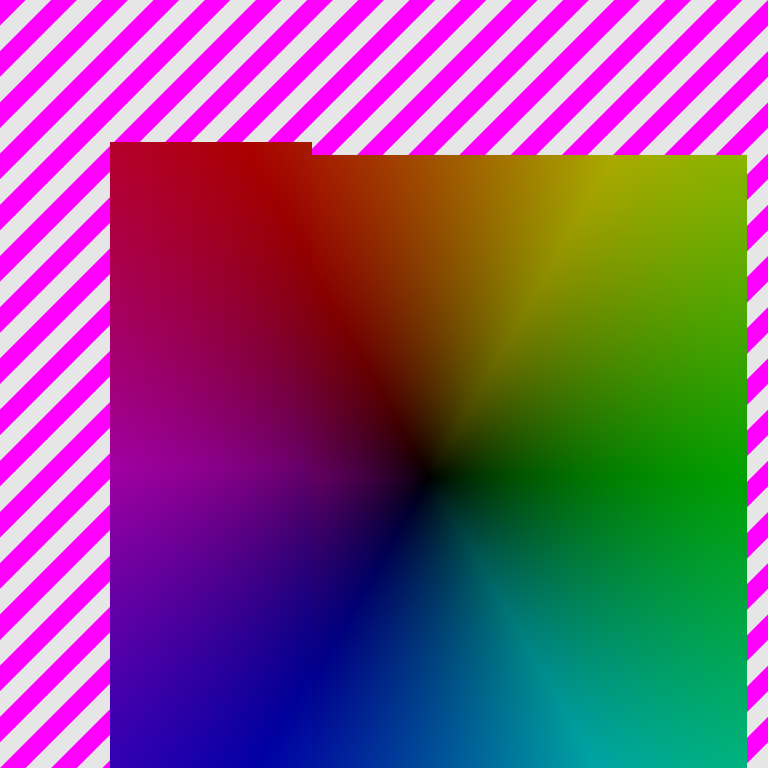
Give the GLSL for this background, as a WebGL 1 fragment shader.

```glsl
precision highp float;
// Two abutting panels showing a dark-centred hue wheel over diagonal stripes.
// Hue follows the angle about a centre, brightness follows r / (r + falloff);
// the left panel is raised a little, so its wheel is out of step with the right.

uniform vec2 u_resolution;

const float TAU = 6.283185;
const vec3 MAGENTA = vec3(1.0, 0.0, 1.0);
const vec3 PALE_GREY = vec3(0.9);
const float STRIPE_COUNT = 15.0;
const float FALLOFF = 0.242;

// Panel edges; both panels run off the bottom of the canvas.
const float LEFT_EDGE = 0.1432;
const float SEAM = 0.4063;
const float RIGHT_EDGE = 0.9727;
const float LEFT_TOP = 0.8151;
const float RIGHT_TOP = 0.7982;
const vec2 LEFT_CENTRE = vec2(0.5595, 0.3919);
const vec2 RIGHT_CENTRE = vec2(0.5595, 0.3789);

// Soft step, one pixel wide
float edge(float distanceInside, float pixel) {
  return clamp(distanceInside / pixel + 0.5, 0.0, 1.0);
}

// Fully saturated colour for a hue in turns
vec3 hueColor(float hue) {
  vec3 sector = mod(hue * 6.0 + vec3(0.0, 4.0, 2.0), 6.0);
  return clamp(abs(sector - 3.0) - 1.0, 0.0, 1.0);
}

// Hue wheel with green to the right, darkening to black at its centre
vec3 hueWheel(vec2 p) {
  float radius = length(p);
  float hue = 1.0 / 3.0 - atan(p.y, p.x) / TAU;
  return hueColor(hue) * radius / (radius + FALLOFF);
}

// Equal stripes at 45 degrees, counted from the upper left corner
vec3 stripes(vec2 p, float pixel) {
  float phase = (p.x + 1.0 - p.y) * STRIPE_COUNT;
  float toEdge = 0.25 - abs(fract(phase) - 0.25);
  toEdge = max(toEdge, 0.25 - abs(fract(phase) - 1.25));
  float slope = STRIPE_COUNT * 1.41421;
  return mix(PALE_GREY, MAGENTA, edge(toEdge / slope, pixel));
}

// Coverage of a panel open at the bottom
float panel(vec2 p, float left, float right, float top, float pixel) {
  return edge(min(min(p.x - left, right - p.x), top - p.y), pixel);
}

void main() {
  vec2 p = gl_FragCoord.xy / u_resolution;
  float pixel = 1.0 / min(u_resolution.x, u_resolution.y);

  // Striped ground
  vec3 color = stripes(p, pixel);

  // Right panel, then the raised left panel up to the seam
  float rightCover = panel(p, SEAM - pixel, RIGHT_EDGE, RIGHT_TOP, pixel);
  float leftCover = panel(p, LEFT_EDGE, SEAM, LEFT_TOP, pixel);
  color = mix(color, hueWheel(p - RIGHT_CENTRE), rightCover);
  color = mix(color, hueWheel(p - LEFT_CENTRE), leftCover);

  gl_FragColor = vec4(color, 1.0);
}
```
